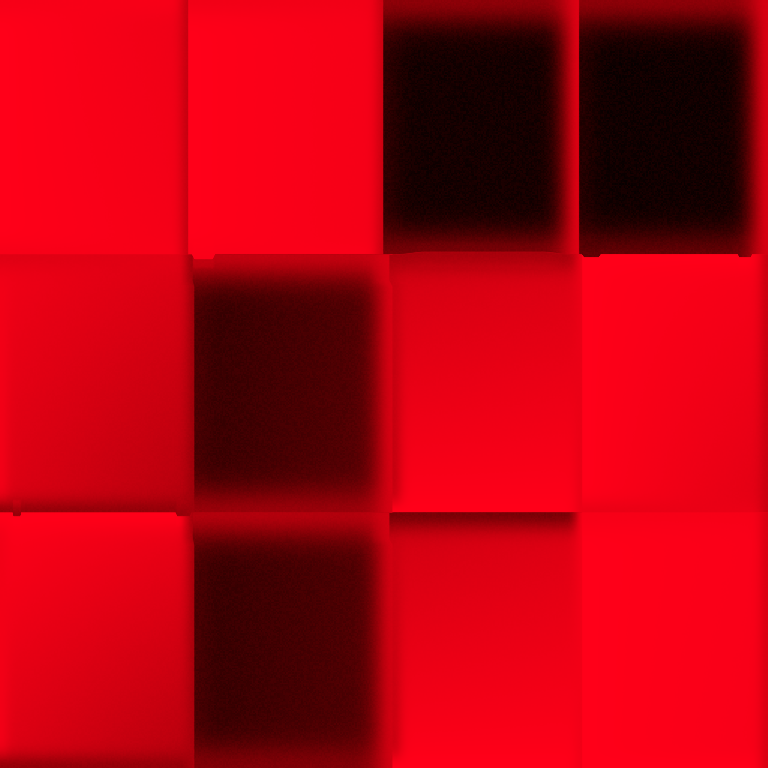
Write a three.js fragment shader that draws this background.

```glsl
// Uneven grid of glowing red and near-black panels with soft rims and fine grain.
varying vec2 vUv;

const float EDGE_SOFTNESS = 0.002;
const float UPPER_SEAM = 0.668;
const float LOWER_SEAM = 0.332;

// Rim widths in the order left, right, top, bottom
const vec4 LIGHT_SPREAD = vec4(0.012, 0.012, 0.022, 0.018);
const vec4 DARK_SPREAD = vec4(0.022, 0.026, 0.036, 0.034);

float hash(vec2 cell) {
  vec3 q = fract(vec3(cell.xyx) * 0.1031);
  q += dot(q, q.yzx + 33.33);
  return fract((q.x + q.y) * q.z);
}

float bump(float x, float center, float radius) {
  return 1.0 - smoothstep(radius * 0.7, radius, abs(x - center));
}

// Small chips where the panel corners meet the seams
vec2 chipSeams(vec2 p) {
  vec2 q = p;
  float upper = bump(p.y, UPPER_SEAM, 0.02);
  float lower = bump(p.y, LOWER_SEAM, 0.02);
  q.y += 0.007 * upper * bump(p.x, 0.265, 0.016);
  q.y -= 0.003 * upper * bump(p.x, 0.63, 0.11);
  q.y += 0.004 * upper * (bump(p.x, 0.77, 0.013) + bump(p.x, 0.97, 0.01));
  q.y += 0.005 * lower * (bump(p.x, 0.022, 0.006) + bump(p.x, 0.239, 0.011));
  float below = p.y < LOWER_SEAM ? LOWER_SEAM - p.y : UPPER_SEAM - p.y;
  float corner = 1.0 - smoothstep(0.032, 0.043, below);
  float inLowerRows = step(0.0, below);
  q.x += 0.004 * corner * inLowerRows * bump(p.x, 0.51, 0.03);
  q.x += 0.002 * corner * inLowerRows * bump(p.x, 0.254, 0.02);
  return q;
}

// Box: left, right, top, bottom. Corners: top left, top right, bottom left, bottom right.
// Each panel covers all to its right and below; later panels cover the rest.
void paintPanel(inout float level, vec2 p, vec4 box, vec4 corners, vec4 rims, vec4 spread) {
  vec2 t = clamp(vec2((p.x - box.x) / (box.y - box.x),
                      (box.z - p.y) / (box.z - box.w)), 0.0, 1.0);
  float shade = mix(mix(corners.x, corners.y, t.x), mix(corners.z, corners.w, t.x), t.y);
  vec4 depth = max(vec4(p.x - box.x, box.y - p.x, box.z - p.y, p.y - box.w), 0.0) / spread;
  vec4 glow = exp(-depth * depth);
  shade = mix(shade, rims.x, glow.x);
  shade = mix(shade, rims.z, glow.z);
  shade = mix(shade, rims.w, glow.w);
  shade = mix(shade, rims.y, glow.y);
  float cover = smoothstep(-EDGE_SOFTNESS, 0.0, p.x - box.x)
              * smoothstep(-EDGE_SOFTNESS, 0.0, box.z - p.y);
  level = mix(level, shade, cover);
}

void lightPanel(inout float level, vec2 p, vec4 box, vec4 corners, vec4 rims) {
  paintPanel(level, p, box, corners, rims, LIGHT_SPREAD);
}

void darkPanel(inout float level, vec2 p, vec4 box, vec4 corners, vec4 rims) {
  paintPanel(level, p, box, corners, rims, DARK_SPREAD);
}

vec3 redRamp(float level) {
  return vec3(level, 0.0, 0.097 * level * level);
}

void main() {
  vec2 p = chipSeams(vUv);
  float level = 1.0;

  // Top row
  vec2 span = vec2(1.0, UPPER_SEAM);
  lightPanel(level, p, vec4(0.0, 0.246, span), vec4(1.0, 0.93, 1.0, 0.96), vec4(1.0, 0.78, 0.97, 0.97));
  lightPanel(level, p, vec4(0.246, 0.5, span), vec4(1.0, 0.96, 1.0, 0.96), vec4(1.0, 0.8, 0.95, 0.98));
  darkPanel(level, p, vec4(0.5, 0.755, span), vec4(0.08, 0.07, 0.08, 0.09), vec4(0.18, 0.87, 0.55, 0.46));
  darkPanel(level, p, vec4(0.755, 1.0, span), vec4(0.06, 0.06, 0.06, 0.08), vec4(0.14, 0.84, 0.55, 0.38));

  // Middle row
  span = vec2(UPPER_SEAM, LOWER_SEAM);
  lightPanel(level, p, vec4(0.0, 0.254, span), vec4(0.95, 0.86, 0.86, 0.7), vec4(0.95, 0.62, 0.88, 0.58));
  darkPanel(level, p, vec4(0.254, 0.512, span), vec4(0.2, 0.32, 0.22, 0.36), vec4(0.28, 0.84, 0.76, 0.6));
  lightPanel(level, p, vec4(0.512, 0.759, span), vec4(0.82, 0.85, 1.0, 1.0), vec4(0.78, 0.92, 0.66, 1.0));
  lightPanel(level, p, vec4(0.759, 1.0, span), vec4(1.0, 0.97, 1.0, 0.88), vec4(1.0, 0.8, 1.0, 0.92));

  // Bottom row
  span = vec2(LOWER_SEAM, 0.0);
  lightPanel(level, p, vec4(0.0, 0.254, span), vec4(1.0, 0.93, 0.86, 0.7), vec4(0.95, 0.66, 1.0, 0.58));
  darkPanel(level, p, vec4(0.254, 0.512, span), vec4(0.21, 0.32, 0.2, 0.34), vec4(0.28, 0.82, 0.7, 0.5));
  lightPanel(level, p, vec4(0.512, 0.759, span), vec4(0.81, 0.86, 1.0, 1.0), vec4(0.8, 0.95, 0.48, 1.0));
  lightPanel(level, p, vec4(0.759, 1.0, span), vec4(1.0, 0.98, 1.0, 0.97), vec4(1.0, 0.86, 0.97, 1.0));

  // Grain, strongest in the shadows
  float grain = hash(floor(vUv * 512.0)) - 0.5;
  level += grain * 0.08 * (1.0 - level);
  gl_FragColor = vec4(redRamp(clamp(level, 0.0, 1.0)), 1.0);
}
```
